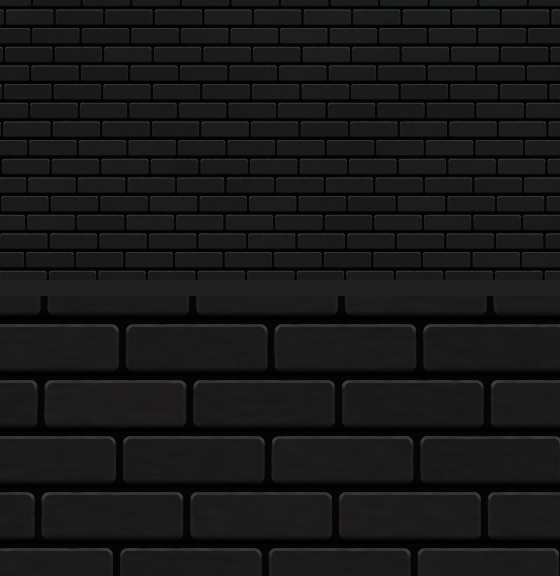
Top: the whole. Bottom: its middle third, enlarged.
This texture is drawn by a WebGL 2 fragment shader. Its source:

```glsl
#version 300 es
precision highp float;

uniform vec2 u_resolution;
out vec4 fragColor;

float hash(vec2 p) {
    vec3 q = fract(p.xyx * vec3(0.1031, 0.1030, 0.0973));
    q += dot(q, q.yzx + 33.33);
    return fract((q.x + q.y) * q.z);
}

vec2 gradient(vec2 cell) {
    float angle = 6.2832 * hash(cell);
    return vec2(cos(angle), sin(angle));
}

// Gradient noise, roughly -0.7 to 0.7
float noise(vec2 p) {
    vec2 i = floor(p), f = fract(p);
    vec2 u = f * f * f * (f * (f * 6.0 - 15.0) + 10.0);
    vec2 e = vec2(0.0, 1.0);
    float low = mix(dot(gradient(i), f), dot(gradient(i + e.yx), f - e.yx), u.x);
    float high = mix(dot(gradient(i + e), f - e), dot(gradient(i + 1.0), f - 1.0), u.x);
    return mix(low, high, u.y);
}

float roundedBox(vec2 p, vec2 halfSize, float radius) {
    vec2 q = abs(p) - halfSize + radius;
    return length(max(q, 0.0)) + min(max(q.x, q.y), 0.0) - radius;
}

void main() {
    // One unit is one course of bricks, measured down from the top
    vec2 p = gl_FragCoord.xy / u_resolution.y * 15.0;
    p.y = 15.0 - p.y;
    float pixel = 15.0 / u_resolution.y;

    // Running bond whose courses drift slowly to the left
    float row = floor(p.y - 0.426);
    float x = p.x - 1.594 + 0.0262 * row - 1.426 * mod(row, 2.0);
    float column = floor(x / 2.656 + 0.5);
    vec2 local = vec2(x - column * 2.656, row + 0.926 - p.y);
    vec2 id = vec2(column, row) + 40.0;

    // Brick outline with slightly worn edges
    float d = roundedBox(local, vec2(1.266, 0.425), 0.13);
    d += 0.010 * noise(p * 5.0 + 30.0);
    float brick = 1.0 - smoothstep(-0.5 * pixel, 0.5 * pixel, d);

    // Face: tone per brick, broad patches, long streaks and fine grain
    vec3 face = vec3(0.108, 0.101, 0.106);
    float cool = (1.0 - smoothstep(0.0, 5.0, p.y)) * smoothstep(4.0, 20.0, p.x);
    face = mix(face, vec3(0.104, 0.116, 0.114), cool);
    face *= 1.0 + 0.10 * (hash(id) - 0.5) + 0.10 * noise(p * 0.17 + 5.0);
    face += 0.012 * noise(p * vec2(2.0, 9.0) + 7.0 * hash(id + 9.0));
    face += 0.010 * noise(p * 14.0);

    // Bevel: thin lit line along the top and corners, faint sides, dark foot
    float rim = 1.0 - smoothstep(0.05, 0.05 + 0.6 * pixel, -d);
    float top = smoothstep(0.24, 0.36, local.y);
    float corner = top * smoothstep(1.10, 1.22, abs(local.x));
    float wear = 0.95 + 0.5 * noise(p * vec2(4.0, 2.0) + 60.0);
    face = mix(face, vec3(0.205, 0.204, 0.205), rim * top * wear);
    face += 0.035 * rim * corner + 0.014 * rim * (1.0 - top);
    face *= 1.0 - 0.6 * smoothstep(0.33, 0.42, -local.y);

    // Joints, deepest just under each brick
    vec3 joint = mix(vec3(0.022, 0.016, 0.021), vec3(0.008, 0.005, 0.008),
        smoothstep(0.38, 0.46, -local.y));
    fragColor = vec4(mix(joint, face, brick), 1.0);
}
```
